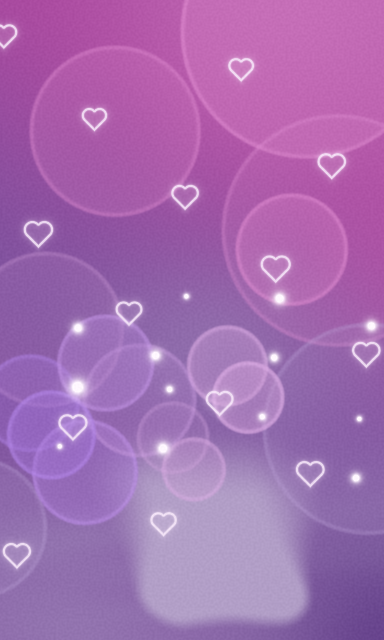
Write a Shadertoy shader that draws this background.

```glsl
// Pink to violet bokeh background with outlined hearts, sparkles and a pale mist
#define MAGENTA vec3(0.66, 0.28, 0.62)
#define PURPLE vec3(0.50, 0.32, 0.62)
#define PINK vec3(0.81, 0.48, 0.75)
#define LAVENDER vec3(0.60, 0.50, 0.71)
#define MIST vec3(0.71, 0.64, 0.79)
#define DUSK vec3(0.39, 0.25, 0.54)
#define EDGE 0.002
#define RIM 0.0035
#define HEART_COUNT 14
#define SPARKLE_COUNT 13
#define DISC_COUNT 9
#define GRAIN 0.03

float hash(float n) {
    return fract(sin(n * 12.9898 + 4.1) * 43758.5);
}

vec2 gradientAt(vec2 cell) {
    float angle = 6.2832 * hash(dot(cell, vec2(1.0, 57.31)));
    return vec2(cos(angle), sin(angle));
}

float gradientNoise(vec2 p) {
    vec2 i = floor(p), f = fract(p), e = vec2(0.0, 1.0);
    vec2 s = f * f * f * (f * (f * 6.0 - 15.0) + 10.0);
    float low = mix(dot(gradientAt(i), f), dot(gradientAt(i + e.yx), f - e.yx), s.x);
    float high = mix(dot(gradientAt(i + e), f - e), dot(gradientAt(i + e.yy), f - e.yy), s.x);
    return mix(low, high, s.y);
}

float glow(vec2 p, vec2 center, vec2 spread) {
    vec2 q = (p - center) / spread;
    return exp(-dot(q, q));
}

// Translucent disc, denser near its bright rim
vec3 addDisc(vec3 color, vec2 offset, float radius, vec3 tint, float alpha) {
    float dist = length(offset);
    float d = dist - radius;
    float fill = 1.0 - smoothstep(-EDGE, EDGE, d);
    float ring = exp(-pow((d + RIM) / RIM, 2.0));
    color = mix(color, tint, fill * alpha * (0.7 + 0.3 * dist * dist / (radius * radius)));
    return mix(color, tint + 0.12, ring * (0.12 + 0.5 * alpha));
}

// Signed distance to a heart with its tip at the origin
float heartDistance(vec2 p) {
    p.x = abs(p.x);
    if (p.x + p.y > 1.0) return length(p - vec2(0.25, 0.75)) - 0.3536;
    vec2 a = p - vec2(0.0, 1.0);
    vec2 b = p - 0.5 * max(p.x + p.y, 0.0);
    return sqrt(min(dot(a, a), dot(b, b))) * sign(p.x - p.y);
}

vec3 backdrop(vec2 p, float width) {
    float u = p.x / width;
    vec3 color = mix(PURPLE, MAGENTA, smoothstep(0.38, 0.92, p.y + 0.3 * (u - 0.5)));
    color = mix(color, PINK, 0.65 * glow(p, vec2(0.75 * width, 1.0), vec2(0.27, 0.25)));
    color = mix(color, MAGENTA, 0.6 * glow(p, vec2(width, 0.66), vec2(0.12, 0.13)));
    color = mix(color, LAVENDER, 0.6 * glow(p, vec2(0.55 * width, 0.45), vec2(0.2, 0.15)));
    float wisp = gradientNoise(p * vec2(4.0, 17.0));
    float low = 1.0 - smoothstep(0.12, 0.36, p.y);
    color = mix(color, LAVENDER, low * (0.62 + 0.3 * wisp));
    return mix(color, DUSK, 0.9 * glow(p, vec2(1.02 * width, 0.0), vec2(0.19, 0.17)));
}

// Rounded patch of mist, crisp below and dissolving above
float mistMask(vec2 p, float width) {
    vec2 q = p - vec2(0.56 * width, 0.155);
    q.x += 0.18 * q.y + 0.018 * gradientNoise(p * 9.0);
    q.y += 0.018 * gradientNoise(p * 7.0 + 3.7);
    vec2 box = abs(q) - vec2(0.075, 0.07);
    float d = length(max(box, 0.0)) + min(max(box.x, box.y), 0.0) - 0.055;
    float softness = mix(0.014, 0.07, smoothstep(0.05, 0.28, p.y));
    return 1.0 - smoothstep(-softness, softness, d);
}

void mainImage(out vec4 fragColor, in vec2 fragCoord) {
    vec2 p = fragCoord / iResolution.y;
    float width = iResolution.x / iResolution.y;
    vec3 color = backdrop(p, width);
    color = mix(color, MIST, 0.92 * mistMask(p, width));

    // Large discs alternate right and left down the canvas
    for (int i = 0; i < 6; i++) {
        float n = float(i), left = mod(n, 2.0);
        vec2 center = vec2(width * mix(0.8 + 0.04 * n, 0.39 - 0.09 * n, left), 0.95 - 0.155 * n);
        float radius = mix(0.198 - 0.008 * n, 0.14 - 0.006 * n, left);
        vec3 tint = mix(LAVENDER + 0.06, PINK, smoothstep(0.3, 0.7, center.y));
        color = addDisc(color, p - center, radius, tint, 0.2 + 0.25 * exp(-n));
    }
    color = addDisc(color, p - vec2(0.76 * width, 0.61), 0.088, PINK, 0.42);

    // Cluster of medium discs, violet at left and rosy at right
    for (int i = 0; i < DISC_COUNT; i++) {
        float n = float(i);
        vec2 center = vec2(width * (0.08 + 0.6 * fract(n * 0.618)), 0.26 + 0.22 * fract(n * 0.755 + 0.5));
        float radius = 0.045 + 0.045 * fract(n * 0.57 + 0.7);
        vec3 tint = mix(vec3(0.63, 0.45, 0.84), vec3(0.80, 0.61, 0.83), smoothstep(0.1, 0.5, center.x / width));
        color = addDisc(color, p - center, radius, tint, 0.16 + 0.4 * hash(n + 2.0));
    }

    // Hearts with a soft white outline
    for (int i = 0; i < HEART_COUNT; i++) {
        float n = float(i), size = mix(0.030, 0.039, hash(n + 31.0));
        vec2 center = vec2(width * fract(n * 0.618 + 0.01), 0.92 - 0.062 * n + 0.03 * (hash(n + 9.0) - 0.5));
        float d = heartDistance((p - center) / size) * size;
        float outline = exp(-pow((d + 0.0015) / 0.0019, 2.0));
        float haze = exp(-abs(d) / 0.004) * 0.3;
        float inside = 0.12 * (1.0 - smoothstep(-EDGE, EDGE, d));
        color = mix(color, vec3(0.97, 0.91, 0.98), min(0.75 * outline + haze + inside, 0.9));
    }

    // Glowing sparkles across the middle
    for (int i = 0; i < SPARKLE_COUNT; i++) {
        float n = float(i), size = mix(0.004, 0.013, pow(hash(n + 70.0), 2.0));
        vec2 center = vec2(width * fract(n * 0.755 + 0.35 + 0.15 * hash(n + 50.0)), 0.23 + 0.33 * fract(n * 0.57 + 0.65));
        float r = length(p - center) / size;
        color = mix(color, vec3(1.0, 0.97, 1.0), min(exp(-r * r) + 0.45 * exp(-0.35 * r * r), 1.0));
    }

    color += GRAIN * gradientNoise(p * 240.0);
    fragColor = vec4(clamp(color, 0.0, 1.0), 1.0);
}
```
